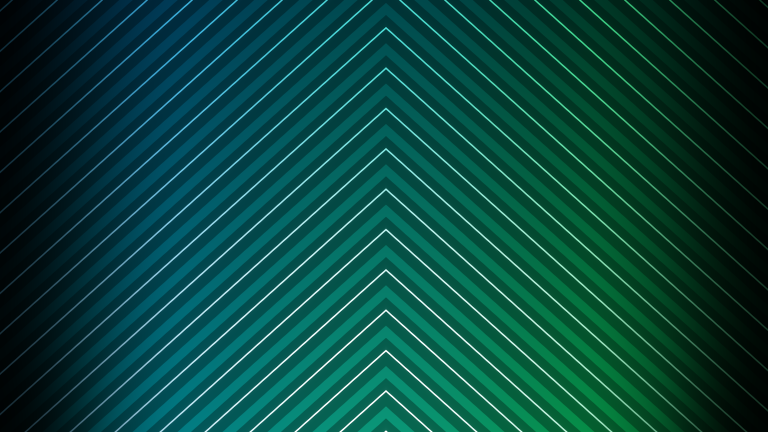
Give the GLSL for this background, as a Shadertoy shader.

```glsl
// Nested chevrons: bright thin lines and soft bands over a blue-to-green field.
// A folded coordinate turns each chevron into a level of constant height;
// repeating that level gives the lines and bands, and a vignette darkens the sides.

const float SLOPE = 0.897;       // rise of each arm per unit of width
const float PERIOD = 0.0934;     // vertical spacing of the lines
const float FIRST_APEX = 0.0949; // height of the lowest full apex
const float APEX_SHIFT = 0.0046; // offset of the fold from the centre
const float LINE_HALF_WIDTH = 0.0018;

// Blend three colours from left to right.
vec3 threeWay(vec3 left, vec3 middle, vec3 right, float u) {
    vec3 c = mix(left, middle, smoothstep(0.15, 0.52, u));
    return mix(c, right, smoothstep(0.48, 0.83, u));
}

// Height at which the chevron through p meets the fold.
float chevronLevel(vec2 p) {
    return p.y + SLOPE * abs(p.x);
}

// Antialiased coverage of a shape, from its signed distance.
float coverage(float dist, float pixel) {
    return clamp(0.5 - dist / pixel, 0.0, 1.0);
}

// Signed distance to a repeated stripe, centred at a fraction of the period.
float stripeDistance(float level, float centre, float halfWidth) {
    float phase = (level - FIRST_APEX) / PERIOD - centre;
    float offset = abs(fract(phase + 0.5) - 0.5) * PERIOD;
    return offset / sqrt(1.0 + SLOPE * SLOPE) - halfWidth;
}

// Field colour: dim at the top, glowing towards the bottom.
vec3 fieldColor(vec2 uv) {
    vec3 low = threeWay(vec3(0.0, 0.47, 0.52), vec3(0.04, 0.59, 0.47),
                        vec3(0.02, 0.55, 0.26), uv.x);
    vec3 high = threeWay(vec3(0.0, 0.23, 0.35), vec3(0.0, 0.29, 0.31),
                         vec3(0.0, 0.22, 0.15), uv.x);
    return mix(low, high, uv.y);
}

// Line colour: tinted at the sides, white near the lower middle.
vec3 lineColor(vec2 uv) {
    vec3 tint = threeWay(vec3(0.22, 0.66, 0.86), vec3(0.30, 0.86, 0.84),
                         vec3(0.24, 0.83, 0.52), uv.x);
    float dx = uv.x - 0.48;
    float whiteness = exp(-7.0 * dx * dx) * smoothstep(0.95, 0.15, uv.y);
    return mix(tint, vec3(1.0), whiteness);
}

// Darkening towards both sides, stronger in the lower corners.
float vignette(vec2 uv) {
    float side = abs(uv.x - 0.5);
    float shade = 1.0 - 0.93 * smoothstep(0.25, 0.51, side);
    float corner = smoothstep(0.34, 0.5, side) * smoothstep(0.3, 0.0, uv.y);
    return shade * (1.0 - 0.5 * corner);
}

void mainImage(out vec4 fragColor, in vec2 fragCoord) {
    vec2 uv = fragCoord / iResolution.xy;
    float pixel = 1.0 / iResolution.y;
    vec2 p = vec2((uv.x - 0.5 - APEX_SHIFT * 0.5625) * iResolution.x * pixel, uv.y);

    float level = chevronLevel(p);
    float shade = vignette(uv);

    // Light and dark bands
    float band = coverage(stripeDistance(level, 0.47, 0.0104), pixel);
    vec3 color = fieldColor(uv) * shade * mix(0.68, 1.0, band);

    // Thin lines with a faint glow
    float lineDist = stripeDistance(level, 0.0, LINE_HALF_WIDTH);
    float line = coverage(lineDist, pixel);
    float glow = 0.05 * exp(-max(lineDist, 0.0) / 0.004);
    float lineLight = mix(0.2, 1.0, shade);
    vec3 stroke = lineColor(uv) * lineLight;
    color = mix(color, stroke, max(line, glow * shade));

    fragColor = vec4(color, 1.0);
}
```
